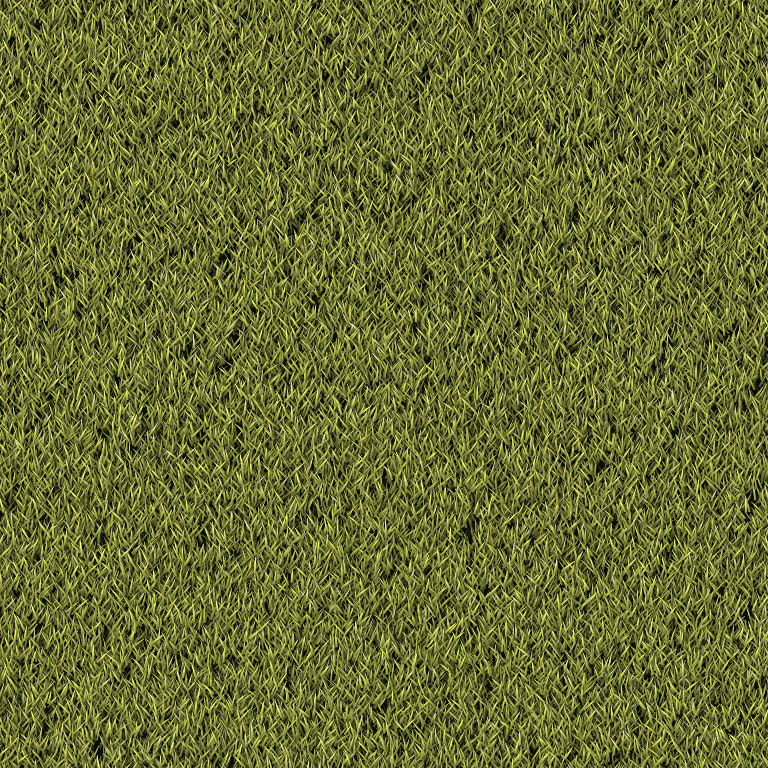
Give the GLSL for this texture, as a WebGL 2 fragment shader.

```glsl
#version 300 es
precision highp float;

uniform vec2 u_resolution;
out vec4 outColor;

// Three independent random values in 0..1 per integer cell
vec3 hash3(ivec3 cell) {
    uvec3 v = uvec3(cell + 512) * 1664525u + 1013904223u;
    v.x += v.y * v.z; v.y += v.z * v.x; v.z += v.x * v.y;
    v ^= v >> 16u;
    v.x += v.y * v.z; v.y += v.z * v.x; v.z += v.x * v.y;
    return vec3(v >> 8u) / 16777216.0;
}

// Layered, warped sines: positive on tufts, negative in the gaps
float tufts(vec2 p) {
    float a = sin(p.x * 2.1 + 1.8 * sin(p.y * 1.13)) * sin(p.y * 1.7 + 2.0 * sin(p.x * 0.97));
    float b = sin(p.x * 1.37 - p.y * 1.21 + 1.5 * sin(p.y * 0.61 + p.x * 0.43));
    return 0.65 * a + 0.35 * b;
}

// Paints the blades of one layer over the colour below
vec3 paintLayer(vec3 color, vec2 p, int layer, float height, float pixel) {
    vec2 shift = vec2(7.31, 3.77) * float(layer);
    vec2 g = p + shift;
    ivec2 home = ivec2(floor(g));

    for (int y = -1; y <= 1; y++)
    for (int x = -1; x <= 1; x++) {
        ivec2 cell = home + ivec2(x, y);
        vec3 place = hash3(ivec3(cell, layer));
        vec3 look = hash3(ivec3(cell, layer + 64));
        vec2 center = vec2(cell) + place.xy;

        // Fewer blades grow in the gaps between tufts
        float gap = smoothstep(0.1, 0.7, -tufts(center - shift));
        if (look.z < 0.8 * gap) continue;

        // Blade space: x across, y along, leaning to either side
        float lean = (place.z - 0.5) * 1.75;
        float c = cos(lean), s = sin(lean);
        vec2 d = g - center;
        vec2 q = vec2(c * d.x - s * d.y, s * d.x + c * d.y);
        float halfLength = mix(0.6, 0.93, look.x);
        float along = q.y / halfLength;
        float t = clamp(along * 0.5 + 0.5, 0.0, 1.0);
        q.x -= (fract(look.y * 17.0) - 0.5) * 0.28 * (t * t - 0.3);

        float width = mix(0.085, 0.115, look.y) * (1.0 - 0.85 * t * t);
        float ends = 1.0 - smoothstep(-0.5, 0.5, (abs(q.y) - halfLength) / pixel);
        float blade = ends * smoothstep(-0.5, 0.5, (width - abs(q.x)) / pixel);

        // Soft shadow falling to the lower right
        float shade = 1.0 - smoothstep(0.0, 0.34, abs(q.x - 0.07));
        color *= 1.0 - 0.24 * shade * ends;

        // Tint, root-to-tip gradient and a lit left side
        vec3 tint = mix(vec3(0.91, 1.0, 0.39), vec3(0.99, 1.0, 0.45), look.x);
        float light = mix(0.14, 0.82, height) * mix(0.8, 1.1, look.y);
        light *= mix(0.72, 1.12, smoothstep(0.0, 0.7, t));
        light *= 1.0 - 0.13 * clamp(q.x / 0.1, -1.0, 1.0);
        vec3 leaf = tint * light;

        // Pale glints on the upper part of some blades
        float glint = step(0.83, fract(look.x * 29.0)) * smoothstep(0.3, 0.65, t);
        leaf = mix(leaf, vec3(0.93, 0.92, 0.71) * (0.25 + 0.75 * height), 0.75 * glint);

        color = mix(color, leaf, blade);
    }
    return color;
}

void main() {
    vec2 p = gl_FragCoord.xy / u_resolution.y * 80.0;
    float pixel = 80.0 / u_resolution.y;

    // Dark soil, then blades from the deepest layer to the top
    vec3 color = vec3(0.05, 0.06, 0.035);
    for (int layer = 0; layer < 14; layer++) {
        color = paintLayer(color, p, layer, float(layer) / 13.0, pixel);
    }
    outColor = vec4(clamp(color, 0.0, 1.0), 1.0);
}
```
